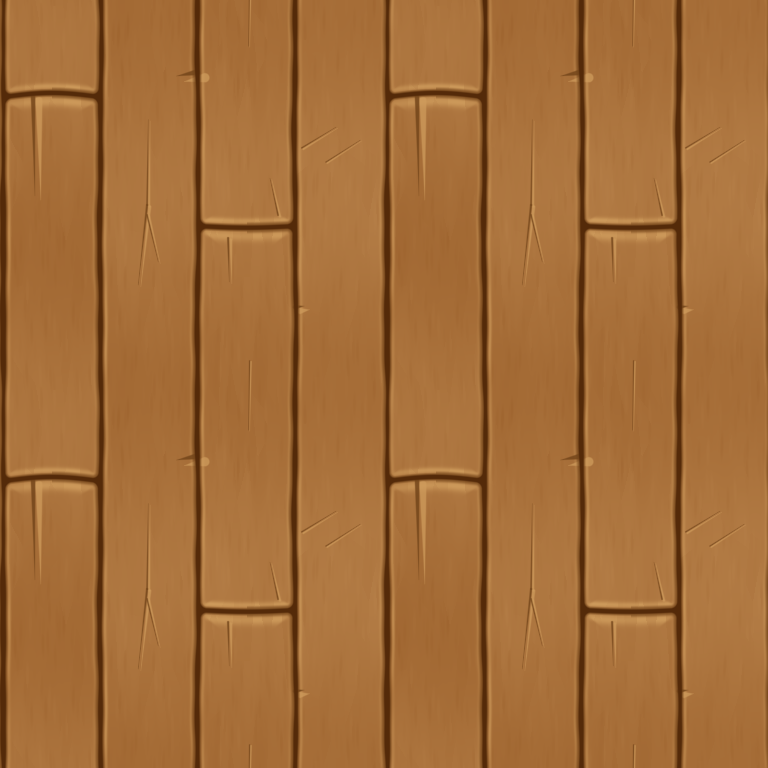
This texture is drawn by a Shadertoy shader. Its source:

```glsl
// Seamless floor of painted wooden planks: four upright boards per repeat, two of them cut by a joint.
// Boards are wobbly rounded boxes with dark gaps and lit rims; stretched cellular noise paints the grain,
// and tapered segments carve cracks, scratches and notches.
#define REPEATS 2.0
#define PITCH 0.2533
#define SEAM_SHIFT 0.009
#define GAP 0.0052
#define CORNER 0.016
#define GRAIN 0.13
#define WOOD_DEEP vec3(0.635, 0.410, 0.200)
#define WOOD_LIGHT vec3(0.700, 0.485, 0.270)
#define RIM vec3(0.810, 0.610, 0.360)
#define SHADE vec3(0.450, 0.270, 0.100)
#define SEAM vec3(0.330, 0.165, 0.035)

const float TAU = 6.2831853;
const int CRACKS = 11;

// Start and end of each carved line, inside one repeat
const vec4 crackLine[CRACKS] = vec4[](
    vec4(0.086, 0.750, 0.091, 0.490), vec4(0.383, 0.466, 0.386, 0.688),
    vec4(0.383, 0.466, 0.360, 0.258), vec4(0.383, 0.440, 0.412, 0.318),
    vec4(0.650, 1.060, 0.647, 0.880), vec4(0.724, 0.440, 0.703, 0.536),
    vec4(0.594, 0.380, 0.597, 0.266), vec4(0.786, 0.615, 0.875, 0.669),
    vec4(0.849, 0.578, 0.938, 0.635), vec4(0.513, 0.812, 0.460, 0.802),
    vec4(0.768, 0.200, 0.792, 0.203));
const float crackWidth[CRACKS] = float[](
    0.009, 0.003, 0.004, 0.003, 0.002, 0.003, 0.004, 0.0025, 0.002, 0.012, 0.008);

float hash(vec2 p) {
    return fract(sin(dot(p, vec2(127.1, 311.7))) * 4375.85);
}

// Wrapping cellular noise: x = distance to the nearest point, y = its random value
vec2 cellular(vec2 p, vec2 count) {
    p *= count;
    vec2 nearest = vec2(9.0, 0.0);
    for (int j = -1; j <= 1; j++)
    for (int i = -1; i <= 1; i++) {
        vec2 cell = floor(p) + vec2(i, j);
        vec2 id = mod(cell, count);
        vec2 point = cell + vec2(hash(id), hash(id + 57.0));
        float d = length(p - point);
        if (d < nearest.x) nearest = vec2(d, hash(id + 113.0));
    }
    return nearest;
}

// Layered sines that wrap in y
float wobble(float y, float seed) {
    return 0.5 * sin(TAU * (y + seed * 0.37)) + 0.3 * sin(TAU * (3.0 * y + seed * 0.61))
         + 0.2 * sin(TAU * (7.0 * y + seed * 0.23));
}

// Distance to a segment that narrows from half width w to nothing
float taper(vec2 p, vec2 span, float w) {
    float h = clamp(dot(p, span) / dot(span, span), 0.0, 1.0);
    return length(p - span * h) - w * (1.0 - h);
}

void mainImage(out vec4 fragColor, in vec2 fragCoord) {
    vec2 p = fract(fragCoord / iResolution.xy * REPEATS);
    float soft = max(0.0025, 0.7 * REPEATS / iResolution.y);

    // Board index and its wobbling sides
    float x = fract(p.x - SEAM_SHIFT);
    float board = min(floor(x / PITCH), 3.0);
    float left = board * PITCH + GAP * (1.0 + 0.5 * wobble(p.y, board));
    float right = (board > 2.5 ? 1.0 : (board + 1.0) * PITCH)
                - GAP * (1.2 + 0.8 * wobble(p.y, board + 5.0));
    float across = (x - left) / (right - left);

    // Rounded box; even boards have a bowed joint, odd ones run on without end
    bool jointed = mod(board, 2.0) < 0.5;
    float joint = board < 0.5 ? 0.748 : 0.411;
    float bow = (board < 0.5 ? 0.010 : -0.004) * sin(0.5 * TAU * across);
    float along = fract(p.y - joint - bow) - 0.5;
    vec2 halfSize = vec2(0.5 * (right - left), jointed ? 0.5 - GAP * 1.1 : 2.0);
    vec2 q = abs(vec2(x - 0.5 * (left + right), along)) - halfSize + CORNER;
    float edge = length(max(q, 0.0)) + min(max(q.x, q.y), 0.0) - CORNER;
    float depth = max(-edge, 0.0);

    // Wood tone: slow swell along the board, brush patches and short grain dashes
    vec2 bent = p + vec2(0.004 * wobble(p.y, board), 0.0);
    vec2 patches = cellular(bent, vec2(30.0, 5.0));
    vec2 dashes = cellular(bent, vec2(72.0, 9.0));
    float crest = board < 0.5 ? 0.85 : 0.5;
    float tone = 0.47 + 0.32 * cos(TAU * (p.y - crest)) + 0.06 * (board - 1.5);
    tone += GRAIN * 2.0 * (patches.y - 0.5) * smoothstep(0.9, 0.2, patches.x);
    tone += GRAIN * 3.0 * (dashes.y - 0.6) * smoothstep(0.45, 0.1, dashes.x);
    vec3 col = mix(WOOD_DEEP, WOOD_LIGHT, tone);

    // Lit rims: thin on the sides, broad on the cut ends
    float end = smoothstep(-0.012, 0.012, q.y - q.x);
    float upper = step(0.0, along);
    float rimWidth = mix(0.004, mix(0.008, 0.014, upper), end);
    float rim = exp(-pow((depth - 0.006 - rimWidth * 0.7) / rimWidth, 2.0));
    float sideLight = (across < 0.5 ? 0.42 : 0.28) * (1.0 + 0.7 * wobble(p.y, board + 2.0));
    col = mix(col, RIM, rim * mix(sideLight, 0.55 + 0.4 * patches.y, end));

    // Cracks, scratches and notches, each with a lit lower right flank
    for (int i = 0; i < CRACKS; i++) {
        vec4 line = crackLine[i];
        float w = crackWidth[i];
        vec2 local = fract(p - line.xy + 0.5) - 0.5;
        vec2 span = line.zw - line.xy;
        float lit = taper(local - vec2(1.7, -1.2) * w, span, w);
        float cut = taper(local, span, w * 0.65);
        col = mix(col, RIM, 0.75 * smoothstep(soft, -soft, lit));
        col = mix(col, SHADE, 0.85 * smoothstep(soft, -soft, cut));
    }

    // Soft shadow towards the edge, then the dark gap itself
    float reach = across > 0.5 ? 0.012 : 0.007;
    col = mix(col, SHADE, 0.75 * smoothstep(reach, 0.0, depth));
    col = mix(col, SEAM, smoothstep(-soft, soft, edge));
    fragColor = vec4(col, 1.0);
}
```
